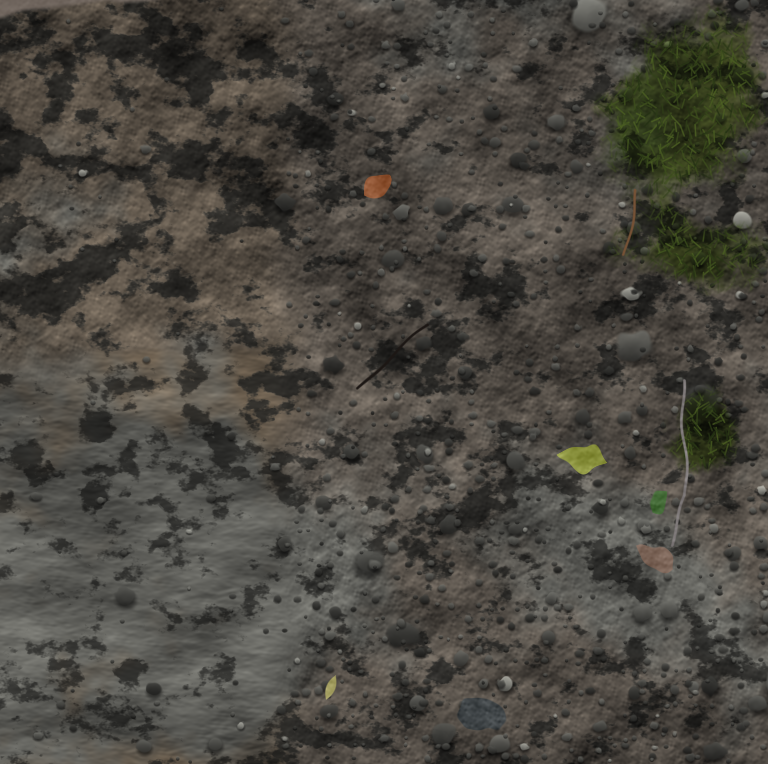
Reproduce this texture procedurally as a Shadertoy shader.

```glsl
// Damp, trodden earth: fractal soil shaded as relief, with dark clods,
// scattered pebbles, grass tufts, twigs and fallen leaves laid on top.
// The lower left is browner and softly smeared sideways.

float hash(vec2 p) {
  vec3 q = fract(vec3(p.xyx) * 0.1031);
  q += dot(q, q.yzx + 33.33);
  return fract((q.x + q.y) * q.z);
}

float noise(vec2 p) {
  vec2 i = floor(p), f = fract(p);
  f *= f * (3.0 - 2.0 * f);
  return mix(mix(hash(i), hash(i + vec2(1, 0)), f.x),
             mix(hash(i + vec2(0, 1)), hash(i + vec2(1, 1)), f.x), f.y);
}

float fbm(vec2 p) {
  float sum = 0.0, amp = 0.44;
  for (int i = 0; i < 5; i++) {
    sum += amp * noise(p);
    p = mat2(1.6, 1.2, -1.2, 1.6) * p + 7.3;
    amp *= 0.62;
  }
  return sum;
}

// Soil height, drawn out sideways where smeared
float soil(vec2 p, float smear) {
  return mix(fbm(p * 17.0), fbm(p * vec2(8, 19) + 40.0), smear);
}

float blob(vec2 p, float x, float y, float rx, float ry) {
  vec2 d = (p - vec2(x, y)) / vec2(rx, ry);
  return exp(-dot(d, d));
}

float segment(vec2 p, vec2 a, vec2 b) {
  vec2 d = b - a;
  return length(p - a - d * clamp(dot(p - a, d) / dot(d, d), 0.0, 1.0));
}

float leaf(vec2 p, vec2 centre, float angle, vec2 size) {
  float c = cos(angle), s = sin(angle);
  vec2 d = mat2(c, -s, s, c) * (p - centre) / size;
  return (abs(d.y) + d.x * d.x - 1.0) * size.y;
}

vec3 paint(vec3 under, vec3 ink, float dist) {
  return mix(under, ink, 1.0 - smoothstep(-0.0012, 0.0012, dist));
}

// One layer of irregular stones with a shadow under each
vec3 pebbles(vec3 col, vec2 p, float cells, float share) {
  vec2 g = floor(p * cells), f = fract(p * cells);
  float rough = 0.75 + 0.5 * noise(p * cells * 4.0);
  for (int k = 0; k < 9; k++) {
    vec2 o = vec2(k % 3, k / 3) - 1.0, id = g + o, at = id / cells;
    float local = mix(0.12, 1.0, smoothstep(0.33, 0.42, at.x))
                * mix(1.0, 0.55, smoothstep(0.1, 0.5, at.y));
    if (hash(id + cells) > share * local) continue;
    vec2 d = f - o - 0.2 - 0.6 * vec2(hash(id + 1.7), hash(id + 5.3));
    float r = mix(0.14, 0.38, pow(hash(id + 9.1), 2.0));
    float soft = max(0.15 * r, 0.0015 * cells);
    d.x *= mix(0.7, 1.1, hash(id + 2.9));
    col *= 0.5 + 0.5 * smoothstep(r * 0.6, r * 1.5, length(d + vec2(0, 0.45 * r)));
    float tone = mix(0.19, 0.40, hash(id + 6.7)) + 0.25 * step(0.95, hash(id + 8.2));
    tone *= 0.65 + 0.3 * d.y / r + 0.25 * rough;
    float body = 1.0 - smoothstep(r - soft, r + soft, length(d) * rough);
    col = mix(col, tone * vec3(1, 1, 0.95), body * 0.85);
  }
  return col;
}

// Short, randomly leaning blades
vec3 grass(vec3 col, vec2 p, float cover) {
  col *= mix(vec3(1), vec3(0.62, 0.76, 0.38), cover);
  for (int k = 0; k < 27; k++) {
    float cells = 48.0 + 13.0 * float(k / 9);
    vec2 id = floor(p * cells) + vec2(k % 3, (k / 3) % 3) - 1.0;
    vec2 root = id + vec2(hash(id + 0.3), hash(id + 4.1));
    float lean = 2.4 * (hash(id + 7.7) - 0.5);
    float d = segment(p * cells, root, root + 0.85 * vec2(sin(lean), cos(lean))) / cells;
    vec3 green = mix(vec3(0.13, 0.18, 0.07), vec3(0.31, 0.39, 0.14), hash(id + 3.3));
    col = mix(col, green, cover * 0.8 * (1.0 - smoothstep(0.0, 0.002, d)));
  }
  return col;
}

void mainImage(out vec4 fragColor, in vec2 fragCoord) {
  vec2 p = fragCoord / iResolution.y;
  float broad = fbm(p * 3.5 + 11.0), wobble = noise(p * 30.0) - 0.5;
  float left = 1.0 - smoothstep(0.34, 0.41, p.x + 0.03 * wobble);
  float smear = left * (1.0 - smoothstep(0.49, 0.54, p.y - 0.12 * p.x + 0.04 * wobble));

  // Soil lit from above
  float h = soil(p, smear);
  float relief = h - soil(p + vec2(-0.001, 0.003), smear);
  float tone = 0.295 + 0.22 * (broad - 0.5) + 0.32 * (h - 0.5) + relief * mix(0.95, 0.6, smear)
    + 0.06 * blob(p, 0.4, 0.5, 0.05, 0.2) + 0.05 * blob(p, 0.2, 0.6, 0.2, 0.1)
    - 0.03 * smoothstep(0.6, 1.0, p.y);

  // Dark clods, gathered in clumps
  float clump = noise(p * 8.0 + 3.0) * 0.6 + 0.35 * (left - smear)
    + 0.7 * (blob(p, 0.54, 0.41, 0.05, 0.03) + blob(p, 0.82, 0.53, 0.04, 0.04)
    + blob(p, 0.6, 0.67, 0.07, 0.05) + blob(p, 0.16, 0.4, 0.16, 0.05));
  float clod = smoothstep(0.57, 0.7, fbm(p * vec2(24, 32) + 20.0) + 0.16 * (clump - 0.4));
  vec3 tint = mix(vec3(1.08, 1, 0.91), vec3(1.14, 1, 0.83), max(smear, 0.5 * left));
  tint = mix(tint, vec3(1, 1, 0.95), max(0.7 * clod, smoothstep(0.5, 0.7, broad)));
  vec3 col = max(tone * (1.0 - 0.5 * clod), 0.06) * tint;

  // Pale path in the top corner
  float path = smoothstep(0.0, 0.008, p.y - 0.975 - 0.12 * p.x + 0.01 * wobble);
  col = mix(col, vec3(0.44, 0.40, 0.37) + 0.4 * relief, path);

  for (float i = 0.0; i < 3.0; i++) col = pebbles(col, p, 16.0 * pow(2.1, i), 0.16 + 0.08 * i);

  // Grass tufts
  float tuft = blob(p, 0.86, 0.84, 0.07, 0.07) + blob(p, 0.91, 0.67, 0.09, 0.05)
    + blob(p, 0.92, 0.43, 0.05, 0.06) + blob(p, 0.94, 0.88, 0.09, 0.1);
  float cover = smoothstep(0.05, 0.3, tuft)
    * smoothstep(0.42, 0.75, tuft * 0.65 + 0.8 * (fbm(p * 14.0 + 5.0) - 0.3));
  if (cover > 0.01) col = grass(col, p, cover);

  // Wet dark rock
  float grain = 0.7 * relief + 0.3 * (h - 0.5);
  vec2 ragged = p + 0.012 * (vec2(noise(p * 55.0), noise(p * 55.0 + 9.0)) - 0.5);
  float rock = length((ragged - vec2(0.628, 0.066)) * vec2(0.8, 1.1)) - 0.027;
  col = paint(col, vec3(0.14, 0.16, 0.17) + 1.5 * grain, rock);

  // Twigs
  vec2 bent = p + vec2(0.003 * sin(p.y * 60.0), 0.002 * sin(p.x * 90.0)), knee = vec2(0.898, 0.35);
  float stick = min(segment(bent, vec2(0.893, 0.5), knee), segment(bent, knee, vec2(0.877, 0.285)));
  col = paint(col, vec3(0.50, 0.48, 0.48) + relief, stick - 0.0018);
  col = paint(col, vec3(0.11, 0.09, 0.08), segment(bent, vec2(0.465, 0.49), vec2(0.56, 0.575)) - 0.0017);
  col = paint(col, vec3(0.46, 0.32, 0.21), segment(bent, vec2(0.834, 0.75), vec2(0.818, 0.665)) - 0.0016);

  // Fallen leaves
  col = paint(col, vec3(0.58, 0.35, 0.22) + grain, leaf(ragged, vec2(0.49, 0.757), 0.7, vec2(0.024, 0.014)));
  col = paint(col, vec3(0.55, 0.58, 0.25) + grain, leaf(ragged, vec2(0.762, 0.4), -0.1, vec2(0.031, 0.019)));
  col = paint(col, vec3(0.25, 0.4, 0.2) + grain, leaf(ragged, vec2(0.862, 0.342), 0.8, vec2(0.019, 0.014)));
  col = paint(col, vec3(0.47, 0.38, 0.33) + grain, leaf(ragged, vec2(0.858, 0.27), -0.5, vec2(0.026, 0.014)));
  col = paint(col, vec3(0.62, 0.6, 0.36) + grain, leaf(p, vec2(0.433, 0.1), 1.2, vec2(0.017, 0.006)));

  fragColor = vec4(clamp(col, 0.0, 1.0), 1);
}
```
